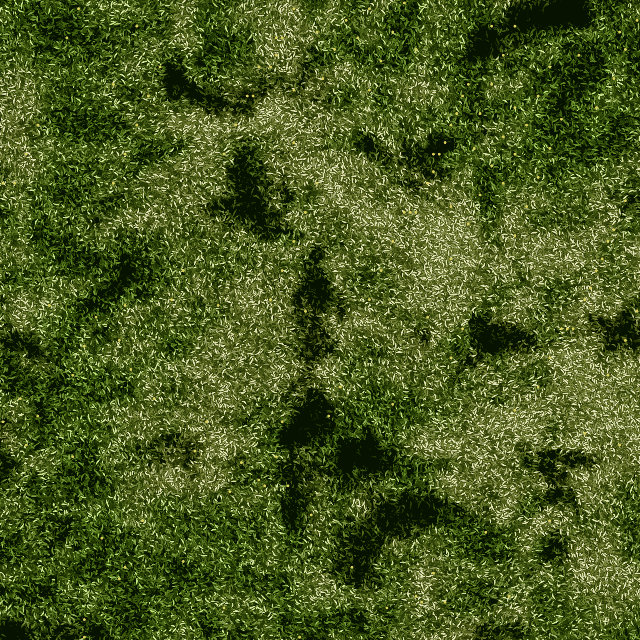
A three.js fragment shader for this texture:

```glsl
// Draws a rough lawn seen from above: short tangled blades, dark clumps and dry pale patches.
varying vec2 vUv;

const vec3 SOIL = vec3(0.03, 0.07, 0.0);
const vec3 DEEP_GREEN = vec3(0.16, 0.22, 0.015);
const vec3 GRASS_GREEN = vec3(0.29, 0.36, 0.085);
const vec3 LIGHT_GREEN = vec3(0.44, 0.51, 0.19);
const vec3 DRY_GREEN = vec3(0.54, 0.60, 0.35);
const vec3 STRAW = vec3(0.84, 0.89, 0.64);
const vec3 LUSH_TINT = vec3(0.86, 1.02, 0.68);
const vec3 DRY_TINT = vec3(1.06, 1.0, 1.14);
const vec3 FLOWER = vec3(0.86, 0.82, 0.36);

const int LAYERS = 12;
const float CELLS = 86.0;          // blade cells across the canvas
const float BLADE_LENGTH = 0.62;   // half length, in cells
const float BLADE_WIDTH = 0.12;    // half width, in cells
const float EDGE = 0.06;           // edge softness, in cells
const float SHADOW = 0.36;         // darkening beside each blade
const float BRIGHTNESS = 0.13;     // shift of all tones
const float DRY_CONTRAST = 0.9;
const float CLUMP_CONTRAST = 0.9;
const float TUFT_CONTRAST = 0.5;
const float ANGLE_SPREAD = 2.7;
const float FLOWER_CELLS = 110.0;
const float FLOWER_SHARE = 0.004;

float hash(vec2 p) {
  return fract(sin(dot(p, vec2(127.1, 311.7))) * 43758.5453);
}

float noise(vec2 p) {
  vec2 i = floor(p);
  vec2 f = fract(p);
  f = f * f * (3.0 - 2.0 * f);
  return mix(mix(hash(i), hash(i + vec2(1.0, 0.0)), f.x),
             mix(hash(i + vec2(0.0, 1.0)), hash(i + 1.0), f.x), f.y);
}

float fbm(vec2 p) {
  float sum = 0.0;
  float weight = 0.5;
  for (int i = 0; i < 4; i++) {
    sum += weight * noise(p);
    p = mat2(0.8, 0.6, -0.6, 0.8) * p * 2.1 + 7.3;
    weight *= 0.55;
  }
  return sum;
}

// Colour of a tone, where tone is roughly the share of area that is darker
vec3 toneColour(float tone) {
  vec3 c = mix(SOIL, DEEP_GREEN, smoothstep(0.04, 0.22, tone));
  c = mix(c, GRASS_GREEN, smoothstep(0.22, 0.46, tone));
  c = mix(c, LIGHT_GREEN, smoothstep(0.46, 0.66, tone));
  c = mix(c, DRY_GREEN, smoothstep(0.66, 0.82, tone));
  return mix(c, STRAW, smoothstep(0.82, 0.97, tone));
}

// Signed distance to a bent blade that tapers to both ends
float bladeDistance(vec2 p, float angle, float bend, float halfLength) {
  float c = cos(angle);
  float s = sin(angle);
  p = vec2(c * p.x + s * p.y, c * p.y - s * p.x);
  float along = p.x / halfLength;
  float width = BLADE_WIDTH * (1.0 - along * along);
  return abs(p.y + bend * (along * along - 0.4)) - width;
}

// Paints one layer of blades over the tone beneath it
float paintLayer(float below, vec2 uv, float layer, float patchShift, float flow) {
  float seed = layer * 17.3;
  vec2 p = uv * CELLS + vec2(hash(vec2(seed, 1.0)), hash(vec2(seed, 2.0)));
  vec2 cell = floor(p);
  for (int y = -1; y <= 1; y++) {
    for (int x = -1; x <= 1; x++) {
      vec2 id = cell + vec2(float(x), float(y));
      vec2 key = id + seed;
      vec2 root = id + vec2(hash(key), hash(key + 31.7));
      float angle = flow + (hash(key + 57.1) - 0.5) * ANGLE_SPREAD;
      float shade = hash(key + 83.9);
      float bend = 0.45 * (fract(shade * 37.0) - 0.5);
      float halfLength = BLADE_LENGTH * (0.45 + 0.55 * fract(shade * 91.0));
      float d = bladeDistance(p - root, angle, bend, halfLength);
      float shadow = 1.0 - smoothstep(0.0, 0.13, d);
      below *= 1.0 - SHADOW * shadow;
      float tone = clamp(1.06 * shade + patchShift, 0.0, 1.0);
      below = mix(below, tone, 1.0 - smoothstep(-EDGE, EDGE, d));
    }
  }
  return below;
}

void main() {
  // Broad dry patches, dark clumps, small tufts and the lie of the grass
  vec2 warped = vUv + 0.05 * vec2(noise(vUv * 9.0), noise(vUv * 9.0 + 40.0));
  float dryness = fbm(warped * 6.0 + 3.1) - 0.5;
  float clump = smoothstep(0.52, 0.80, fbm(warped * 10.0 + 21.0));
  float tuft = noise(warped * 30.0 + 11.0) - 0.5;
  float patchShift = BRIGHTNESS + DRY_CONTRAST * dryness - CLUMP_CONTRAST * clump
    + TUFT_CONTRAST * tuft;
  float flow = -0.6 + 2.5 * (noise(vUv * 5.0 + 9.0) - 0.5);

  // Undergrowth, then blades from the bottom up
  float tone = 0.35 * noise(vUv * CELLS * 3.0) + patchShift;
  for (int i = 0; i < LAYERS; i++) {
    tone = paintLayer(tone, vUv, float(i), patchShift, flow);
  }
  vec3 colour = toneColour(tone);
  float dryHue = dryness + 0.3 * tuft + 0.25 * (tone - 0.5);
  colour *= mix(LUSH_TINT, DRY_TINT, smoothstep(-0.3, 0.25, dryHue));

  // Sparse tiny flowers
  vec2 spot = vUv * FLOWER_CELLS;
  vec2 spotId = floor(spot);
  float bloom = step(hash(spotId + 5.0), FLOWER_SHARE);
  float petal = 1.0 - smoothstep(0.15, 0.32, length(fract(spot) - 0.5));
  colour = mix(colour, FLOWER, bloom * petal);

  gl_FragColor = vec4(colour, 1.0);
}
```
